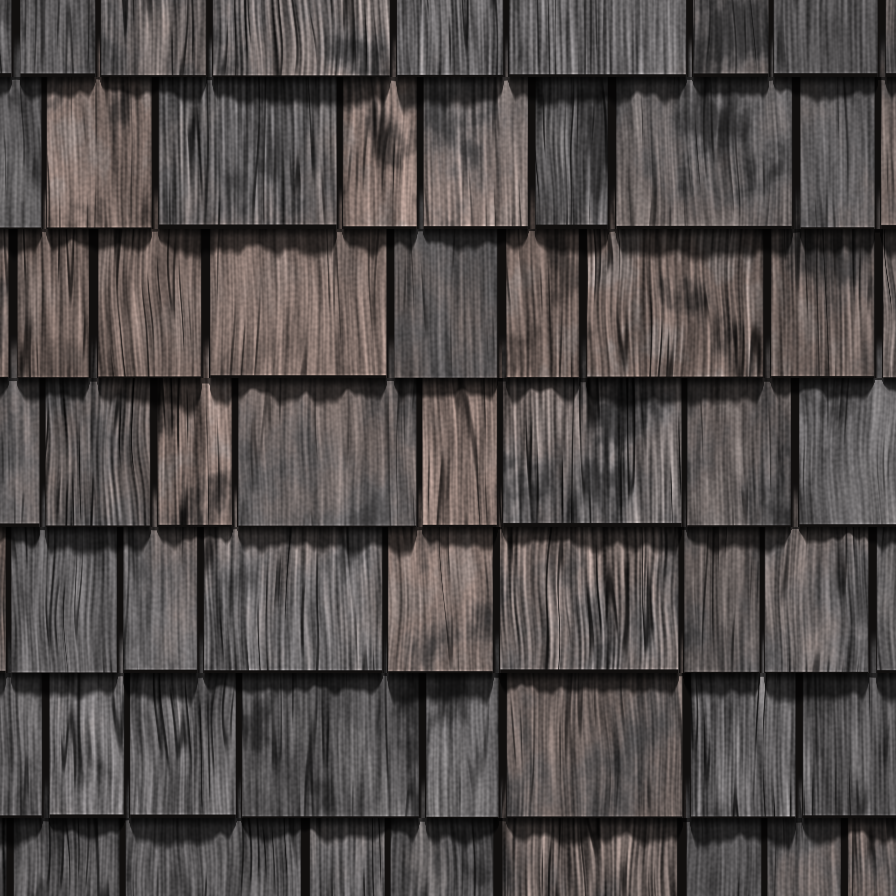
Reproduce this texture procedurally as a Shadertoy shader.

```glsl
// Weathered wooden shingle wall: staggered courses with grain, stains and cast shadows.

const float FIRST_BUTT = 0.0865;    // height of the lower edge of course 0
const float COURSE_PITCH = 0.161;   // course height at the bottom
const float COURSE_GROWTH = 0.0009; // slight widening of courses upward
const vec3 WIDTHS = vec3(0.125, 0.090, 0.2055); // medium, narrow, wide
const float GROUP_START = 0.010;
const float STAGGER = 0.037;
const float START_JITTER = 0.012;
const vec2 GAP_RANGE = vec2(0.004, 0.009);
const float BUTT_JITTER = 0.004;
const vec2 SHADOW_DEPTH = vec2(0.019, 0.032);
const float SHADOW_LIGHT = 0.36;
const vec2 BROWN_CENTER = vec2(0.40, 0.60);
const vec2 BROWN_FALLOFF = vec2(3.0, 13.0);
const vec3 GRAY_WOOD = vec3(0.385, 0.376, 0.380);
const vec3 BROWN_WOOD = vec3(0.475, 0.412, 0.388);
const vec3 PALE_PATINA = vec3(0.475, 0.465, 0.465);
const vec3 GAP_COLOR = vec3(0.065, 0.058, 0.056);

struct Shingle {
    vec2 id;     // index along the course, course number
    float x;     // distance from the left side
    float width; // width without the gap
};

float hash(vec2 p) {
    vec3 q = fract(vec3(p.xyx) * 0.1031);
    q += dot(q, q.yzx + 33.33);
    return fract((q.x + q.y) * q.z);
}

vec2 gradient(vec2 cell) {
    float angle = 6.28318 * hash(cell);
    return vec2(cos(angle), sin(angle));
}

float noise(vec2 p) {
    vec2 i = floor(p), f = p - i;
    vec2 u = f * f * f * (f * (f * 6.0 - 15.0) + 10.0);
    vec2 e = vec2(0.0, 1.0);
    float low = mix(dot(gradient(i), f), dot(gradient(i + e.yx), f - e.yx), u.x);
    float high = mix(dot(gradient(i + e), f - e), dot(gradient(i + 1.0), f - 1.0), u.x);
    return 1.4 * mix(low, high, u.y);
}

float fractalNoise(vec2 p) {
    float sum = 0.0, amplitude = 0.8;
    for (int i = 0; i < 5; i++) {
        sum += amplitude * noise(p);
        p = mat2(1.6, 1.2, -1.2, 1.6) * p + 5.3;
        amplitude *= 0.56;
    }
    return sum;
}

// Each group holds one shingle of every width, in a varying order.
Shingle findShingle(float x, float course) {
    float span = WIDTHS.x + WIDTHS.y + WIDTHS.z;
    float start = GROUP_START + STAGGER * mod(course + 1.0, 2.0) + START_JITTER * hash(vec2(course + 30.0, 2.0));
    float group = floor((x - start) / span);
    float u = x - start - group * span;
    vec2 key = vec2(group, course) + 41.0;
    vec3 w = WIDTHS;
    if (hash(key) < 0.35) w = w.yxz;
    if (hash(key + 7.7) < 0.35) w = w.xzy;
    float slot = step(w.x, u) + step(w.x + w.y, u);
    float left = slot < 0.5 ? 0.0 : (slot < 1.5 ? w.x : w.x + w.y);
    vec2 id = vec2(group * 3.0 + slot, course) + 20.0;
    float gap = mix(GAP_RANGE.x, GAP_RANGE.y, hash(id + 3.1));
    return Shingle(id, u - left, w[int(slot)] - gap);
}

// Coverage of a shingle across its width, with sides softened by blur.
float sideMask(Shingle s, float blur) {
    return smoothstep(0.0, blur, s.x) * smoothstep(0.0, blur, s.width - s.x);
}

vec3 wood(vec2 p, vec2 id) {
    vec2 q = p + id * vec2(1.73, 2.31);
    float bend = 0.009 * hash(id + 5.3) * noise(q * vec2(15.0, 8.0));
    float gx = q.x + bend;

    // Vertical fibres, sheared so that their ends do not line up
    float fine = noise(vec2(gx * 290.0, q.y * 13.0 + gx * 110.0));
    float medium = noise(vec2(gx * 140.0, q.y * 6.0 + gx * 45.0));
    float coarse = noise(vec2(gx * 48.0, q.y * 3.0 + gx * 13.0));

    // Base tone: browner toward the middle, greyer outside
    float blotch = fractalNoise(q * vec2(12.0, 9.0)) + 0.16 * medium + 0.1 * fine;
    vec2 away = p - BROWN_CENTER;
    float warmth = 0.75 * hash(id + 1.9) + 0.5 * exp(-dot(away * away, BROWN_FALLOFF)) + 0.3 * blotch;
    vec3 color = mix(GRAY_WOOD, BROWN_WOOD, smoothstep(0.4, 0.95, warmth));
    color *= mix(0.80, 1.10, hash(id + 8.4));

    // Patina and stains
    float wear = mix(0.25, 1.0, hash(id + 2.6));
    color = mix(color, PALE_PATINA, 0.45 * wear * smoothstep(0.05, 0.55, blotch));
    color *= 1.0 - 0.42 * wear * smoothstep(0.08, 0.6, -blotch);

    // Grain, combed ribs, hairline cracks and rough surface
    float roughness = mix(0.65, 1.25, hash(id + 7.1));
    float ribs = sin(6.28318 * (gx * 128.0 + 0.7 * coarse));
    float ribbing = smoothstep(0.6, 1.0, hash(id + 6.2));
    float hairline = 1.0 - smoothstep(0.02, 0.15, abs(noise(vec2(gx * 75.0, q.y * 3.5 + gx * 20.0) + 13.0)));
    float crack = hairline * smoothstep(-0.05, 0.3, noise(vec2(gx * 33.0, q.y * 9.0) + 29.0));
    float speckle = noise(mat2(0.8, 0.6, -0.6, 0.8) * q * 230.0);
    float grain = 0.42 * fine + 0.34 * medium + 0.24 * coarse + 0.22 * ribbing * ribs;
    grain = 1.0 + roughness * grain + 0.13 * speckle;
    return color * max(grain, 0.15) * (1.0 - 0.58 * roughness * crack);
}

void mainImage(out vec4 fragColor, in vec2 fragCoord) {
    vec2 p = fragCoord / iResolution.y;
    float pixel = 1.0 / iResolution.y;

    // Course number and position within it
    float root = sqrt(COURSE_PITCH * COURSE_PITCH + 4.0 * COURSE_GROWTH * (p.y - FIRST_BUTT));
    float level = (root - COURSE_PITCH) / (2.0 * COURSE_GROWTH);
    float course = floor(level);
    float rise = (level - course) * root;
    float drop = (course + 1.0 - level) * root;
    Shingle s = findShingle(p.x, course);
    Shingle above = findShingle(p.x, course + 1.0);
    Shingle below = findShingle(p.x, course - 1.0);

    // Face with worn sides and a lit lower edge
    float edge = rise - BUTT_JITTER * hash(s.id + 4.4);
    vec3 face = wood(p, s.id) * mix(0.75, 1.0, sideMask(s, 0.003));
    face *= 1.0 + 0.22 * (1.0 - smoothstep(0.001, 0.004, edge));

    // Gaps reveal the course beneath near their lower end
    float reveal = 1.0 - smoothstep(0.02, 0.05, rise);
    vec3 beneath = 0.7 * wood(p, below.id);
    vec3 gapColor = mix(GAP_COLOR, beneath, reveal * smoothstep(0.0, 0.004, s.x - s.width));
    vec3 color = mix(gapColor, face, sideMask(s, 1.5 * pixel));
    float underside = (1.0 - smoothstep(0.0, 1.5 * pixel, edge)) * sideMask(s, 1.5 * pixel);
    color = mix(color, GAP_COLOR, underside);

    // Ragged shadow cast by the course above, rounded off at its gaps
    float inset = min(above.x, above.width - above.x);
    float depth = mix(SHADOW_DEPTH.x, SHADOW_DEPTH.y, hash(above.id + 9.5));
    depth += 0.012 * noise(vec2(p.x * 30.0, course * 7.3)) + 0.006 * noise(vec2(p.x * 95.0, course * 3.7));
    depth *= mix(0.15, 1.0, sqrt(clamp(inset / 0.008, 0.0, 1.0)));
    float shadow = 1.0 - smoothstep(0.75 * depth, 1.15 * depth, drop);
    color *= mix(1.0, SHADOW_LIGHT, shadow);
    float contact = mix(0.35, 1.0, smoothstep(0.0, 0.012, drop));
    color *= mix(1.0, contact, sideMask(above, 0.003));

    fragColor = vec4(clamp(color, 0.0, 1.0), 1.0);
}
```
